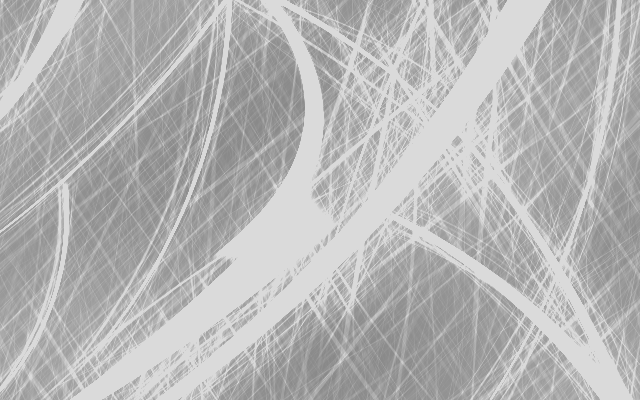
Give the GLSL for this background, as a Shadertoy shader.

```glsl
const float WHITE = 0.855;         // flat tone where strands pile up
const float SHADE = 0.58;          // tone of the deepest gaps
const int BAND_COUNT = 12;
const int FIBRES_PER_BAND = 14;
const int VEIL_LAYERS = 22;
const float VEIL_FAINT = 0.045;    // strand strength in open gaps
const float VEIL_DENSE = 0.115;    // strand strength inside the web
const float HAZE = 0.045;          // soft glow around the bands
const float CLOUD = 0.022;         // slow unevenness of the gaps

// Band ends: start.xy, end.xy in canvas heights
const vec4 BAND_ENDS[BAND_COUNT] = vec4[](
    vec4(0.61, 0.38, 0.65, 1.03), vec4(0.78, 0.46, 0.15, -0.04),
    vec4(1.34, 1.03, 0.36, -0.04), vec4(1.56, -0.04, 1.00, 0.45),
    vec4(1.57, -0.04, 1.12, 0.70), vec4(0.58, 1.02, -0.04, 0.39),
    vec4(0.575, 1.03, 0.22, 0.10), vec4(0.20, 1.05, -0.05, 0.66),
    vec4(1.55, 1.03, 1.20, -0.04), vec4(0.165, 0.52, -0.02, 0.0),
    vec4(0.64, 1.03, 1.12, 0.70), vec4(1.07, 1.02, 0.80, 0.26));

// Band shape: bow, core half width at the start, fibre spread
const vec3 BAND_SHAPE[BAND_COUNT] = vec3[](
    vec3(-0.155, 0.036, 0.018), vec3(0.02, 0.058, 0.08),
    vec3(0.08, 0.047, 0.10), vec3(-0.045, 0.024, 0.035),
    vec3(-0.04, 0.015, 0.08), vec3(0.035, 0.005, 0.04),
    vec3(0.09, 0.006, 0.03), vec3(0.02, 0.030, 0.06),
    vec3(0.08, 0.005, 0.045), vec3(0.06, 0.006, 0.02),
    vec3(0.02, 0.008, 0.08), vec3(-0.02, 0.004, 0.13));

vec4 hash4(vec2 seed) {
    vec4 h = fract(seed.xyxy * vec4(0.1031, 0.1030, 0.0973, 0.1099));
    h += dot(h, h.wzxy + 33.33);
    return fract((h.xxyz + h.yzzw) * h.zywx);
}

// Distance to a parabolic arc (x) and position along its chord (y)
vec2 arcCoords(vec2 p, vec2 a, vec2 b, float bow) {
    vec2 chord = b - a;
    float len = length(chord);
    vec2 dir = chord / len;
    vec2 q = p - a;
    float t = dot(q, dir) / len;
    float side = dot(q, vec2(-dir.y, dir.x)) - 4.0 * bow * t * (1.0 - t);
    float slope = 4.0 * bow * (1.0 - 2.0 * t) / len;
    return vec2(abs(side) / sqrt(1.0 + slope * slope), t);
}

float stroke(float dist, float halfWidth) {
    float blur = 0.7 / iResolution.y;
    return 1.0 - smoothstep(halfWidth - blur, halfWidth + blur, dist);
}

float endFade(float t) {
    return smoothstep(-0.06, 0.04, t) * (1.0 - smoothstep(0.94, 1.06, t));
}

// Solid core with loose fibres: strand light (x) and web density (y)
vec2 band(vec2 p, int index) {
    vec4 ends = BAND_ENDS[index];
    vec3 shape = BAND_SHAPE[index];
    vec2 arc = arcCoords(p, ends.xy, ends.zw, shape.x);
    float fade = endFade(arc.y);
    float core = shape.y * mix(1.0, 0.3, clamp(arc.y, 0.0, 1.0));
    float light = stroke(arc.x, core) * fade;
    float reach = arc.x / (core + shape.z);
    float web = exp(-reach * reach) * fade * clamp(9.0 * shape.z, 0.2, 1.0);

    for (int i = 0; i < FIBRES_PER_BAND; i++) {
        vec2 seed = vec2(float(i) + 3.0, float(index) * 7.0 + 11.0);
        vec4 jitter = hash4(seed) - 0.5;
        vec4 look = hash4(seed + 51.7);
        vec4 loose = ends + 2.4 * shape.z * jitter;
        float bow = shape.x + (look.x - 0.5) * 1.4 * shape.z;
        vec2 fibre = arcCoords(p, loose.xy, loose.zw, bow);
        float halfWidth = 0.0006 + 0.0035 * look.y * look.y * look.y;
        light += stroke(fibre.x, halfWidth) * endFade(fibre.y) * (0.04 + 0.19 * look.z * look.z);
    }
    return vec2(light, web);
}

// One strand per stretched cell, each layer turned its own way
float veilLayer(vec2 p, float layer) {
    vec4 kind = hash4(vec2(layer + 5.0, 17.0));
    float lean = (kind.x - 0.5) * 1.6 - 0.22;
    float c = cos(lean), s = sin(lean);
    vec2 cellSize = vec2(0.03 + 0.06 * kind.y, 0.3 + 0.4 * kind.z);
    vec2 q = mat2(c, -s, s, c) * p / cellSize + 20.0 + 9.0 * kind.zw;
    vec2 cell = floor(q);
    float light = 0.0;
    for (int y = -1; y <= 1; y++)
    for (int x = -1; x <= 1; x++) {
        vec2 id = cell + vec2(x, y);
        vec4 place = hash4(id + layer * 13.7);
        vec4 look = hash4(id + layer * 5.3 + 71.0);
        vec2 mid = (q - id - place.xy) * cellSize;
        vec2 along = vec2((place.z - 0.5) * cellSize.x, 0.9 * cellSize.y);
        vec2 arc = arcCoords(mid, -along, along, (place.w - 0.5) * 0.8 * cellSize.x);
        float halfWidth = 0.0005 + 0.006 * pow(look.x, 6.0);
        float fade = smoothstep(0.0, 0.25, arc.y) * (1.0 - smoothstep(0.75, 1.0, arc.y));
        light += stroke(arc.x, halfWidth) * fade * (0.35 + 2.0 * pow(look.y, 4.0));
    }
    return light;
}

void mainImage(out vec4 fragColor, in vec2 fragCoord) {
    vec2 p = fragCoord / iResolution.y;
    p.x += 0.5 * (1.6 - iResolution.x / iResolution.y);

    vec2 bands = vec2(0.0);
    for (int i = 0; i < BAND_COUNT; i++) bands += band(p, i);
    float web = smoothstep(0.1, 1.4, bands.y);

    float veil = 0.0;
    for (int i = 0; i < VEIL_LAYERS; i++) veil += veilLayer(p, float(i));

    // Slow layered sines make the gaps uneven
    float cloud = sin(5.0 * p.x + 2.0 * sin(3.0 * p.y)) + sin(9.0 * p.y - 4.0 * p.x + 1.0);
    float tone = SHADE + CLOUD * cloud + HAZE * web;
    tone += veil * mix(VEIL_FAINT, VEIL_DENSE, web) + bands.x;
    fragColor = vec4(vec3(min(tone, WHITE)), 1.0);
}
```
